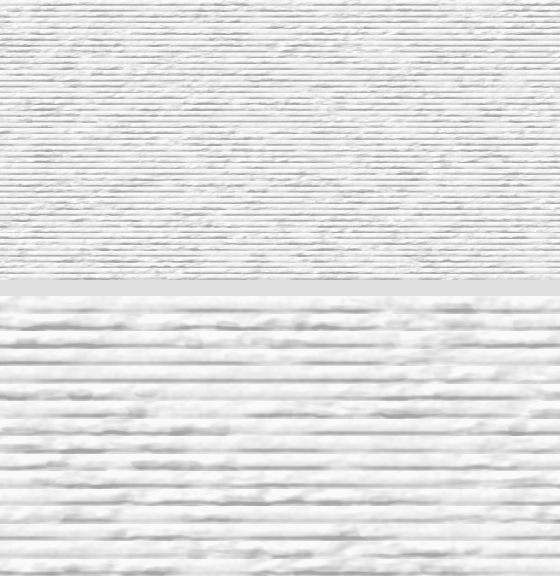
Top, the full canvas; bottom, a detail of the centre.
Reproduce this texture procedurally as a WebGL 1 fragment shader.

```glsl
precision highp float;
// White split-stone cladding: 48 thin horizontal courses with chipped, shadowed edges.
uniform vec2 u_resolution;

float hash(vec2 p) {
  return fract(sin(dot(p, vec2(12.9898, 78.233))) * 43758.5453);
}

float noise(vec2 p) {
  vec2 i = floor(p), f = fract(p);
  f = f * f * (3.0 - 2.0 * f);
  return mix(mix(hash(i), hash(i + vec2(1.0, 0.0)), f.x),
             mix(hash(i + vec2(0.0, 1.0)), hash(i + vec2(1.0, 1.0)), f.x), f.y);
}

// Rough stone height, with grain longer along the course
float stoneHeight(vec2 p) {
  float height = 0.0, amplitude = 0.55;
  for (int i = 0; i < 3; i++) {
    height += amplitude * noise(p);
    p = mat2(1.7, 0.6, -0.6, 1.7) * p + 11.3;
    amplitude *= 0.5;
  }
  return height;
}

void main() {
  const float rows = 48.0;
  vec2 p = gl_FragCoord.xy / u_resolution.y;
  float row = floor(p.y * rows);
  float v = fract(p.y * rows);
  float aa = rows / u_resolution.y;

  // Broken stone face, lit from the upper left
  vec2 q = vec2(p.x * 36.0 + hash(vec2(row, 3.0)) * 50.0, v * 1.6 + row * 5.0);
  float relief = stoneHeight(q) - stoneHeight(q + vec2(-0.22, 0.35));
  float rough = smoothstep(0.25, 0.65, noise(vec2(p.x * 12.0, row * 7.0 + 2.0)));
  float shade = 0.922 + relief * mix(0.12, 0.32, rough);

  // Bright upper lip of each course
  shade += 0.05 * smoothstep(0.4, 0.75, v);

  // Groove: a dark core with a soft shadow, fading where the edge has crumbled
  float strength = smoothstep(0.15, 0.65, noise(vec2(p.x * 13.0, row * 7.0)));
  float chip = noise(vec2(p.x * 60.0, row * 9.0 + 4.0)) - 0.5;
  float center = 0.17 + 0.12 * chip * rough;
  float spread = 0.12 + 0.4 * aa;
  float core = 1.0 - smoothstep(0.03, spread + 0.03, abs(v - center));
  float halo = 1.0 - smoothstep(0.1, 0.55, v);
  shade -= core * mix(0.05, 0.17, strength) + halo * mix(0.02, 0.06, strength);

  // Ragged flakes above the groove
  float flake = smoothstep(0.52, 0.7, noise(q * vec2(1.1, 1.6) + 31.0));
  shade -= 0.09 * flake * rough * (1.0 - smoothstep(0.35, 0.85, v));

  // Fine surface grain
  shade += 0.025 * (noise(p * 190.0) - 0.5);
  gl_FragColor = vec4(vec3(clamp(shade, 0.66, 0.98)), 1.0);
}
```
